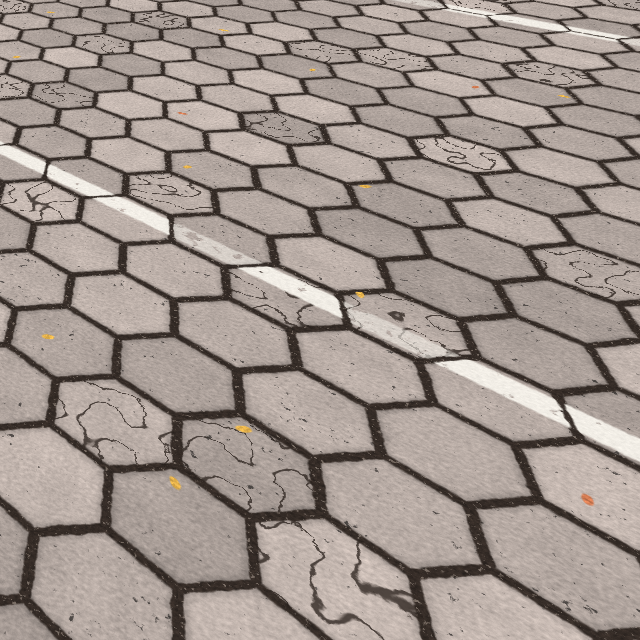
A WebGL 2 fragment shader for this texture:

```glsl
#version 300 es
precision highp float;
// Worn hexagonal paving seen in perspective, crossed by painted white stripes.
// A projective map takes the canvas to a hexagon lattice; cube rounding finds
// each tile, then joints, grain, pits, cracks, paint and leaves are layered on.
uniform vec2 u_resolution;
out vec4 outColor;

#define JOINT_HALF_WIDTH 0.040
#define STRIPE_START 1.75
#define STRIPE_SPACING 11.3
#define STRIPE_HALF_WIDTH 0.155
#define TILE_VARIATION 0.10
#define GRAIN_STRENGTH 0.30
#define PIT_STRENGTH 0.65
#define CRACKED_SHARE 0.14
#define LEAF_SHARE 0.08
#define GROUND_BEND vec2(0.031, 0.015)

const vec3 STONE = vec3(0.695, 0.648, 0.622);
const vec3 SOIL = vec3(0.19, 0.155, 0.135);
const vec3 DEBRIS = vec3(0.56, 0.51, 0.47);
const vec3 PAINT = vec3(0.96, 0.945, 0.915);
const vec3 LEAF_YELLOW = vec3(0.90, 0.70, 0.30);
const vec3 LEAF_ORANGE = vec3(0.82, 0.48, 0.32);

vec2 hash2(vec2 p) {
  p = vec2(dot(p, vec2(127.1, 311.7)), dot(p, vec2(269.5, 183.3)));
  return fract(sin(p) * 43758.55);
}

float gradientNoise(vec2 p) {
  vec2 cell = floor(p), f = fract(p);
  vec2 t = f * f * f * (f * (f * 6.0 - 15.0) + 10.0);
  vec4 corner;
  for (int k = 0; k < 4; k++) {
    vec2 o = vec2(k & 1, k >> 1);
    corner[k] = dot(hash2(cell + o) * 2.0 - 1.0, f - o);
  }
  vec2 rows = mix(corner.xz, corner.yw, t.x);
  return mix(rows.x, rows.y, t.y);
}

float fbm(vec2 p) {
  float sum = 0.0, gain = 0.6;
  for (int k = 0; k < 4; k++) {
    sum += gain * gradientNoise(p);
    p = mat2(1.6, 1.2, -1.2, 1.6) * p + 7.3;
    gain *= 0.55;
  }
  return sum;
}

// Canvas point (y down) to lattice coordinates on the slightly bulging ground.
vec2 groundLattice(vec2 s) {
  vec2 d = s - vec2(0.70, 0.455);
  s -= GROUND_BEND * exp(-dot(d, d) / 0.17);
  mat3 view = mat3(0.1116, 0.00944, -0.0427,
                   0.0702, -0.02435, 0.0408,
                   0.2903, 0.4001, 0.6328);
  vec3 g = inverse(view) * vec3(s, 1.0);
  return g.xy / g.z;
}

vec2 toPlane(vec2 lattice) {
  return vec2(lattice.x + 0.5 * lattice.y, 0.8660 * lattice.y);
}

// Nearest hexagon centre, by rounding cube coordinates.
vec2 nearestTile(vec2 lattice) {
  vec3 cube = vec3(lattice, -lattice.x - lattice.y);
  vec3 r = round(cube), e = abs(r - cube);
  if (e.x > e.y && e.x > e.z) r.x = -r.y - r.z;
  else if (e.y > e.z) r.y = -r.x - r.z;
  return r.xy;
}

void main() {
  vec2 s = gl_FragCoord.xy / u_resolution;
  vec2 lattice = groundLattice(vec2(s.x, 1.0 - s.y));
  vec2 tile = nearestTile(lattice);
  vec2 q = toPlane(lattice), local = toPlane(lattice - tile);
  vec2 trait = hash2(tile + 3.7), trait2 = hash2(tile + 41.3);
  vec2 slope = fwidth(q);
  float detail = 1.0 / (1.0 + 12.0 * max(slope.x, slope.y));

  // Distance inward from the hexagon edge
  vec3 axes = abs(vec3(local.x, dot(local, vec2(0.5, 0.866)), dot(local, vec2(0.5, -0.866))));
  float edge = 0.5 - max(axes.x, max(axes.y, axes.z));
  float aa = fwidth(edge) * 0.8 + 0.003;
  float rough = fbm(q * 9.0);

  // Stone: tone per tile, blotches, fine grain and dark pits
  float grain = fbm(q * vec2(24.0, 30.0) + trait * 9.0);
  float pitField = fbm(q * 15.0 + trait2 * 20.0) + 0.35 * fbm(q * 3.0);
  float pits = smoothstep(0.20, 0.38, pitField - 0.12 * (1.0 - trait2.x));
  float tone = 1.0 + TILE_VARIATION * (trait.x * 2.0 - 1.0) + 0.14 * fbm(q * 2.3);
  tone += GRAIN_STRENGTH * grain * (0.5 + 0.5 * detail) + 0.03;
  tone *= 1.0 - PIT_STRENGTH * pits * detail;
  tone *= mix(0.82, 1.0, smoothstep(0.02, 0.11, edge + 0.05 * rough));
  float crackLine = abs(gradientNoise(q * 3.1 + 0.25 * rough + trait * 5.0));
  float crack = (1.0 - smoothstep(0.008, 0.035, crackLine)) * step(trait.y, CRACKED_SHARE);
  vec3 color = mix(STONE * tone, SOIL, crack * 0.8);

  // Painted stripes, chipped and thinner on some tiles
  float across = dot(q, vec2(0.5, 0.866)) - STRIPE_START;
  float fromStripe = abs(across - STRIPE_SPACING * round(across / STRIPE_SPACING));
  float stripeWidth = STRIPE_HALF_WIDTH + 0.005 * max(across, 0.0);
  float stripeAA = fwidth(across) * 0.8 + 0.004;
  float paint = 1.0 - smoothstep(-stripeAA, stripeAA, fromStripe - stripeWidth + 0.035 * rough);
  float wornTile = step(0.78, trait2.y);
  float chips = fbm(q * 7.0 + 11.0);
  paint *= smoothstep(-0.40, -0.22, chips - 0.16 * wornTile) * (1.0 - 0.4 * wornTile);
  color = mix(color, PAINT * (1.0 + 0.10 * grain), paint * 0.96);

  // Soil joints with pale debris; paint narrows them
  float width = JOINT_HALF_WIDTH * (0.85 + 0.3 * trait2.x) * (1.0 - 0.5 * paint);
  float joint = 1.0 - smoothstep(-aa, aa, edge - width + 0.028 * rough);
  float debris = smoothstep(0.12, 0.32, fbm(q * 26.0 + 5.0));
  vec3 jointColor = mix(SOIL * (1.0 + 0.7 * grain), DEBRIS, debris * 0.75);
  color = mix(color, jointColor, joint * 0.96);

  // Occasional fallen leaves
  vec2 seed = hash2(tile + 87.1);
  vec2 leaf = local - (hash2(tile + 19.9) - 0.5) * 0.8;
  float turn = 6.283 * seed.y;
  leaf = mat2(cos(turn), sin(turn), -sin(turn), cos(turn)) * leaf;
  float leafDist = length(leaf * vec2(1.0, 1.8)) - 0.055 + 0.03 * rough;
  float leafMask = 1.0 - smoothstep(-0.008, 0.008 + aa, leafDist);
  vec3 leafColor = mix(LEAF_YELLOW, LEAF_ORANGE, step(0.75, trait.x)) * (1.0 + 0.5 * grain);
  color = mix(color, leafColor, leafMask * step(seed.x, LEAF_SHARE));

  outColor = vec4(clamp(color, 0.0, 1.0), 1.0);
}
```
